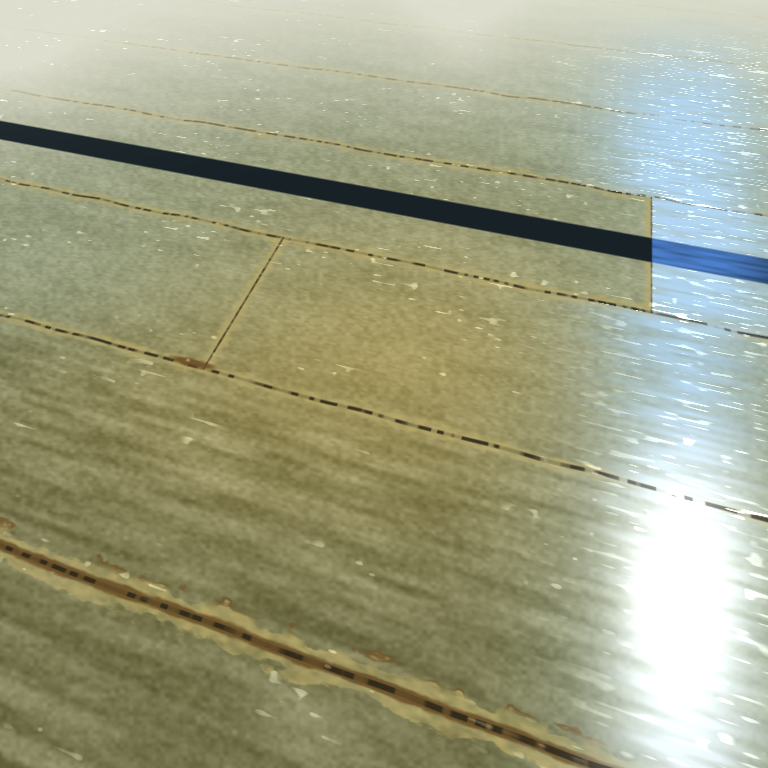
This texture is drawn by a WebGL 2 fragment shader. Its source:

```glsl
#version 300 es
precision highp float;
// Worn, glossy plank floor in perspective with a dark inlaid stripe and window glare.
uniform vec2 u_resolution;
out vec4 fragColor;

// Perspective: left and right values of the horizon and the row scale
const vec2 HORIZON = vec2(-0.454, -0.483);
const vec2 ROW_SCALE = vec2(3.352, 4.5);
const float ROW_OFFSET = 2.88;
const float VANISH_X = 0.849;
// Layout, in plank rows and in the coordinate along the planks
const float STRIPE_ROW = 2.5;
const float STRIPE_HALF = 0.105;
const float NEAR_JOINT = -0.62;
const float FAR_JOINT = 0.0;
const float GAP_HALF = 0.0022;
const float LIP_HALF = 0.008;
const float GLARE_X = 0.89;
const float GLARE_WIDTH = 0.085;

const vec3 WOOD_DARK = vec3(0.46, 0.46, 0.32);
const vec3 WOOD_AMBER = vec3(0.64, 0.59, 0.37);
const vec3 WOOD_GREY = vec3(0.63, 0.68, 0.58);
const vec3 LIP = vec3(0.73, 0.67, 0.42);
const vec3 GAP = vec3(0.17, 0.15, 0.10);
const vec3 CHIP = vec3(0.40, 0.29, 0.14);
const vec3 STRIPE = vec3(0.09, 0.13, 0.15);
const vec3 STRIPE_LIT = vec3(0.30, 0.50, 0.80);
const vec3 HAZE = vec3(0.90, 0.90, 0.84);
const vec3 SKY = vec3(0.70, 0.84, 0.95);

float hash(vec2 p) {
    return fract(sin(dot(p, vec2(127.1, 311.7))) * 43758.5453);
}

float noise(vec2 p) {
    vec2 i = floor(p), f = fract(p);
    f = f * f * (3.0 - 2.0 * f);
    return mix(mix(hash(i), hash(i + vec2(1, 0)), f.x),
               mix(hash(i + vec2(0, 1)), hash(i + vec2(1, 1)), f.x), f.y);
}

float fbm(vec2 p) {
    float sum = 0.0, amp = 0.5;
    for (int i = 0; i < 4; i++) {
        sum += amp * noise(p);
        p = p * 2.03 + 7.1;
        amp *= 0.5;
    }
    return sum;
}

float bell(float x, float width) {
    return exp(-x * x / (width * width));
}

// Soft coverage of a line with the given half width
float line(float d, float halfWidth, float blur) {
    return 1.0 - smoothstep(halfWidth - blur, halfWidth + blur, abs(d));
}

void main() {
    vec2 uv = gl_FragCoord.xy / u_resolution;
    float x = uv.x, y = 1.0 - uv.y;
    float px = 1.2 / min(u_resolution.x, u_resolution.y);

    // Floor plane: row counts planks away from the viewer, along runs down each plank
    float near = y - mix(HORIZON.x, HORIZON.y, x);
    float scale = mix(ROW_SCALE.x, ROW_SCALE.y, x);
    float row = scale / near - ROW_OFFSET;
    float along = (x - VANISH_X) / near;
    float rowHeight = near * near / scale;
    float plank = floor(row);
    float far = smoothstep(6.5, 2.5, row);

    // Wood tone, ripples and fine grain
    float amber = bell(x - 0.5, 0.4) * bell(y - 0.45, 0.23);
    vec3 color = mix(WOOD_DARK, WOOD_AMBER, 0.12 + 0.88 * amber);
    color = mix(color, WOOD_GREY, 0.65 * smoothstep(0.5, 0.12, y));
    color = mix(color, WOOD_GREY, 0.55 * smoothstep(0.5, 0.0, x) * bell(y - 0.34, 0.13));
    color = mix(color, WOOD_GREY, 0.75 * smoothstep(0.55, 0.95, x));
    color += 0.11 * (fbm(vec2(along * 9.0, row * 8.0)) - 0.47);
    float ripple = noise(vec2(along * 11.0 + row * 3.0, row * 34.0)) - 0.5;
    color += ripple * 0.15 * smoothstep(1.3, 0.7, row);
    float grain = noise(vec2(along * 130.0, row * 75.0)) + noise(uv * 170.0) - 1.0;
    color += 0.065 * grain * mix(0.4, 1.0, far);

    // Seams: crumbling ochre lips around a broken dark gap, widest on the nearest seam
    float seam = floor(row + 0.5);
    float worn = seam < 0.5 ? 1.0 : 0.0;
    float ragged = fbm(vec2(along * 38.0, seam * 9.0 + row * 22.0));
    float crumbs = noise(vec2(along * 95.0, row * 60.0));
    float seamDist = (row - seam) * rowHeight + (noise(vec2(along * 16.0, seam)) - 0.5) * 0.004 * near;
    float lipHalf = LIP_HALF * near * (0.2 + 1.6 * ragged) * (1.0 + 1.7 * worn);
    float lip = line(seamDist, lipHalf, px + 0.002) * mix(0.35, 0.75, far);
    color = mix(color, LIP, lip * mix(0.4, 1.1, crumbs));
    float rim = line(seamDist - lipHalf, 0.003, 0.003) * smoothstep(0.4, 0.6, ragged);
    color = mix(color, CHIP, worn * rim * 0.7);
    color = mix(color, CHIP, worn * line(seamDist, 0.004 + 0.01 * ragged, 0.003) * 0.85);
    float broken = smoothstep(0.25, 0.6, noise(vec2(along * 120.0, seam * 5.0)));
    float gap = line(seamDist, GAP_HALF * near * near, px) * mix(0.3, 0.9, far);
    gap *= mix(0.25, 1.0, broken);
    color = mix(color, GAP, gap);

    // Butt joints between plank ends, and the chip beside the nearer one
    bool farRow = plank == 2.0;
    float joint = (along - (farRow ? FAR_JOINT : NEAR_JOINT)) * near;
    float hasJoint = (farRow || plank == 1.0) ? 1.0 : 0.0;
    color = mix(color, LIP, hasJoint * line(joint, 0.006 + 0.006 * crumbs, 0.006) * 0.6);
    color = mix(color, GAP, hasJoint * line(joint, 0.0014, px) * mix(0.35, 0.9, crumbs));
    vec2 chip = vec2((along - NEAR_JOINT + 0.02) * 28.0, (row - 1.02) * 36.0);
    color = mix(color, CHIP, 0.85 * (1.0 - smoothstep(0.5, 1.2, length(chip) + ragged - 0.5)));

    // Inlaid stripe
    float stripe = line((row - STRIPE_ROW) * rowHeight, STRIPE_HALF * rowHeight, px);
    color = mix(color, STRIPE, stripe);

    // Distant haze and window glare; the far joint cuts the glare sharply
    float haze = smoothstep(0.29, 0.0, y + 0.05 * smoothstep(0.0, 0.5, x));
    haze += 0.3 * bell(x, 0.1) * bell(y, 0.16) + 0.2 * bell(x - 0.6, 0.07) * bell(y, 0.14);
    color = mix(color, HAZE, min(haze, 1.0) * 0.9 * (1.0 - 0.9 * stripe));
    float cut = farRow ? smoothstep(-px, px, joint) : 1.0;
    float streak = 0.7 + 0.6 * noise(vec2(along * 20.0, row * 45.0));
    float glare = bell(x - GLARE_X, GLARE_WIDTH * (farRow ? 1.8 : 1.2));
    glare *= cut * streak * mix(1.0, 0.75, bell(y - 0.5, 0.12)) * smoothstep(0.0, 0.17, y);
    vec3 glareColor = mix(SKY, vec3(0.9, 0.95, 0.96), smoothstep(0.45, 0.7, y));
    glareColor = mix(glareColor, STRIPE_LIT, stripe);
    color = mix(color, glareColor, clamp(glare * (1.0 - 0.6 * gap), 0.0, 1.0));
    color += 0.4 * bell(x - 0.885, 0.07) * bell(y - 0.78, 0.14) * (1.0 - 0.5 * gap);

    // Glints on seams and ripples under the glare, and sparse pale scuffs
    float glint = smoothstep(0.72, 0.9, noise(vec2(along * 45.0, row * 70.0)));
    float shine = bell(x - 0.93, 0.16) * smoothstep(0.02, 0.12, y);
    color += shine * glint * (0.22 + 0.5 * lip) * (1.0 - stripe) * cut;
    float scuff = smoothstep(0.83, 0.95, noise(vec2(along * 60.0, row * 42.0)));
    color += 0.2 * scuff * smoothstep(0.5, 0.7, noise(vec2(along * 9.0, row * 6.0))) * (1.0 - stripe) * far;

    fragColor = vec4(clamp(color, 0.0, 1.0), 1.0);
}
```
